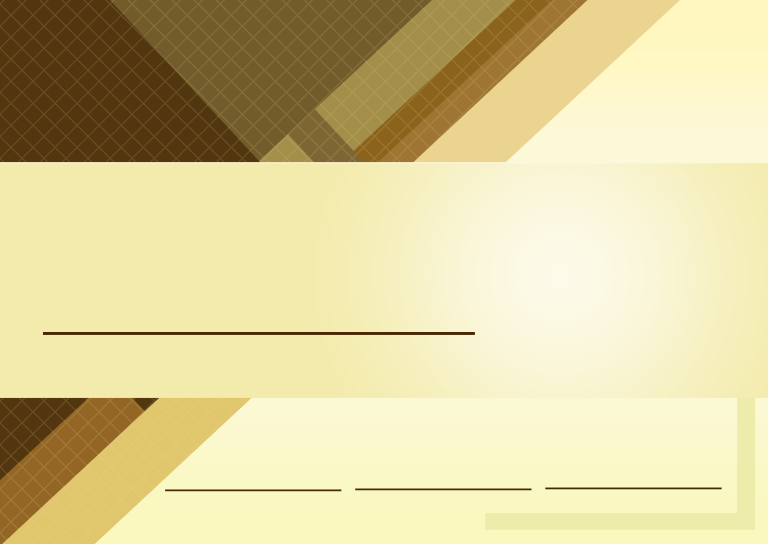
Write a WebGL 2 fragment shader that draws this background.

```glsl
#version 300 es
precision highp float;
uniform vec2 u_resolution;
out vec4 fragColor;

// Lengths are in hundredths of the canvas height.
#define BAND_TOP 70.2
#define BAND_BOTTOM 26.85
#define LATTICE_PITCH 4.05
#define LATTICE_WIDTH 0.2
#define LATTICE_ALPHA 0.17
#define GLOW_CENTER vec2(103.0, 49.4)
#define GLOW_RADIUS 50.0
#define RULE_COUNT 3

const vec3 DARK_BROWN = vec3(0.32, 0.21, 0.06);
const vec3 DARK_OLIVE = vec3(0.45, 0.36, 0.17);
const vec3 MID_OLIVE = vec3(0.49, 0.40, 0.20);
const vec3 LIGHT_OLIVE = vec3(0.64, 0.56, 0.29);
const vec3 BRONZE = vec3(0.55, 0.39, 0.11);
const vec3 COPPER = vec3(0.62, 0.46, 0.20);
const vec3 RUST = vec3(0.58, 0.40, 0.15);
const vec3 SAND = vec3(0.92, 0.83, 0.56);
const vec3 GOLD = vec3(0.88, 0.78, 0.43);
const vec3 BAND = vec3(0.953, 0.922, 0.675);
const vec3 GLOW = vec3(0.99, 0.98, 0.91);
const vec3 INK = vec3(0.28, 0.16, 0.01);
const vec3 FRAME = vec3(0.93, 0.925, 0.67);

// Antialiased coverage of the region where d is positive.
float cover(float d) {
  return clamp(d * u_resolution.y / 100.0 + 0.5, 0.0, 1.0);
}

// Coverage of an axis-aligned box between two corners.
float box(vec2 p, vec2 low, vec2 high) {
  vec2 d = min(p - low, high - p);
  return cover(d.x) * cover(d.y);
}

// Fine diamond lattice.
float lattice(vec2 p) {
  vec2 q = vec2(p.x + p.y, p.x - p.y) / LATTICE_PITCH;
  vec2 d = abs(fract(q) - 0.5) * LATTICE_PITCH * 0.7071;
  return cover(0.5 * LATTICE_WIDTH - min(d.x, d.y));
}

// Diagonal stripes: rise runs across the rising ones, fall across the others.
vec3 upperStripes(vec3 cream, float rise, float fall) {
  float pastOlive = cover((rise - 79.4) * 0.68);
  vec3 color = mix(DARK_OLIVE, LIGHT_OLIVE, pastOlive);
  color = mix(color, BRONZE, cover((rise - 94.8) * 0.68));
  color = mix(color, COPPER, cover((rise - 101.5) * 0.68));
  float crossing = cover((fall - 30.1) * 0.73) * cover((39.3 - fall) * 0.73);
  color = mix(color, MID_OLIVE, crossing * pastOlive);
  color = mix(color, DARK_BROWN, cover((20.2 - fall) * 0.73));
  color = mix(color, SAND, cover((rise - 108.0) * 0.68));
  return mix(color, cream, cover((rise - 125.0) * 0.68));
}

vec3 lowerStripes(vec3 cream, float rise, float fall) {
  vec3 color = mix(DARK_BROWN, RUST, cover((rise - 94.8) * 0.68));
  color = mix(color, DARK_BROWN, cover((fall + 43.4) * 0.73));
  color = mix(color, GOLD, cover((rise - 107.8) * 0.68));
  return mix(color, cream, cover((rise - 124.8) * 0.68));
}

void main() {
  vec2 p = gl_FragCoord.xy / u_resolution.y * 100.0;
  float depth = 100.0 - p.y;
  float rise = p.x + 1.074 * depth;
  float fall = p.x - 0.926 * depth;

  // Cream ground, palest beside the band
  vec3 upperCream = mix(vec3(0.99, 0.975, 0.85), vec3(1.0, 0.97, 0.75),
                        smoothstep(BAND_TOP, 96.0, p.y));
  vec3 lowerCream = mix(vec3(0.98, 0.97, 0.75), vec3(0.985, 0.975, 0.83),
                        smoothstep(4.0, BAND_BOTTOM, p.y));

  // Corner frame
  float frame = max(box(p, vec2(135.5, 2.6), vec2(138.8, BAND_BOTTOM + 1.0)),
                    box(p, vec2(89.2, 2.6), vec2(138.8, 5.7)));
  lowerCream = mix(lowerCream, FRAME, frame);

  // Stripes under the lattice
  vec3 color = mix(lowerStripes(lowerCream, rise, fall),
                   upperStripes(upperCream, rise, fall), step(50.0, p.y));
  float onStripes = cover((125.0 - rise) * 0.68);
  color = mix(color, SAND, lattice(p) * LATTICE_ALPHA * onStripes);

  // Middle band with its round glow
  float glow = 1.0 - smoothstep(0.0, 1.0, length(p - GLOW_CENTER) / GLOW_RADIUS);
  vec3 band = mix(BAND, GLOW, glow);
  band = mix(band, GLOW, 0.6 * cover(p.y - BAND_TOP + 0.25));
  color = mix(color, band, cover(p.y - BAND_BOTTOM) * cover(BAND_TOP - p.y));

  // Ruled lines
  float ink = box(p, vec2(7.9, 38.43), vec2(87.3, 38.97));
  for (int i = 0; i < RULE_COUNT; i++) {
    vec2 start = vec2(30.35 + 34.95 * float(i), 9.7 + 0.18 * float(i));
    ink = max(ink, box(p, start, start + vec2(32.4, 0.32)));
  }
  fragColor = vec4(mix(color, INK, ink), 1.0);
}
```
